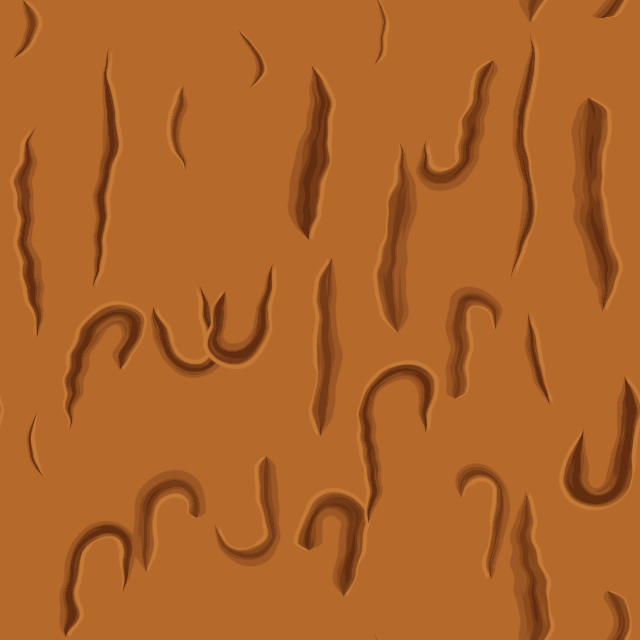
A three.js fragment shader for this texture:

```glsl
// Painted wood bark: flat orange-brown ground with dark, wavering grooves and curled hooks.
varying vec2 vUv;

#define COLUMNS 9.0
#define ROWS 3.0
#define HOOK_SHARE 0.34
#define SHORT_SHARE 0.27
#define WANDER 0.05
#define RAGGED 0.005
#define RIM 0.0065
#define SOFT 0.0016
#define SEED 3.0

const float PI = 3.14159;
const vec3 GROUND = vec3(0.71, 0.41, 0.17);
const vec3 LIGHT = vec3(0.77, 0.48, 0.21);
const vec3 SHADE = vec3(0.61, 0.34, 0.14);
const vec3 BROWN = vec3(0.54, 0.29, 0.11);
const vec3 DARK = vec3(0.46, 0.23, 0.09);
const vec3 CORE = vec3(0.39, 0.175, 0.06);

vec4 hash4(vec2 p) {
  vec4 q = fract(vec4(p.xyx, p.y + SEED) * vec4(0.1031, 0.1030, 0.0973, 0.1099));
  q += dot(q, q.wzxy + 33.33);
  return fract((q.xxyz + q.yzzw) * q.zywx);
}

float gradientDot(vec2 cell, vec2 offset) {
  float angle = 2.0 * PI * hash4(cell).x;
  return dot(vec2(cos(angle), sin(angle)), offset);
}

// Gradient noise, about -0.7 to 0.7
float noise(vec2 p) {
  vec2 i = floor(p), f = fract(p);
  vec2 s = f * f * f * (f * (f * 6.0 - 15.0) + 10.0);
  vec2 e = vec2(1.0, 0.0);
  return mix(mix(gradientDot(i, f), gradientDot(i + e, f - e), s.x),
             mix(gradientDot(i + e.yx, f - e.yx), gradientDot(i + 1.0, f - 1.0), s.x), s.y);
}

float cover(float inside) {
  return smoothstep(-SOFT, SOFT, inside);
}

// Stroke coordinates: x = signed distance to the spine, y = length along it
vec2 strokeSpace(vec2 p, float halfLen, float radius) {
  if (radius <= 0.0) return vec2(p.x, halfLen - p.y);
  p.x += radius;
  vec2 q = p - vec2(radius, -halfLen);
  if (q.y < 0.0) return vec2(radius - length(q), 2.0 * halfLen + radius * (PI + atan(q.y, -q.x) * -1.0 - PI));
  if (q.x < 0.0) return vec2(p.x, halfLen - p.y);
  return vec2(radius - q.x, 2.0 * halfLen + PI * radius + q.y);
}

// Stepped paint tones, from the pale edge to the dark core
vec3 grooveTone(float depth) {
  vec3 tone = mix(SHADE, BROWN, smoothstep(0.25, 0.35, depth));
  tone = mix(tone, DARK, smoothstep(0.50, 0.60, depth));
  return mix(tone, CORE, smoothstep(0.79, 0.89, depth));
}

vec3 paintGroove(vec3 color, vec2 p, vec2 id) {
  vec4 shape = hash4(id + 11.0);
  vec4 size = hash4(id + 47.0);
  vec4 look = hash4(id + 83.0);
  float seed = dot(id, vec2(17.3, 41.7));

  // Kind of stroke: long by default, otherwise hook or short mark
  float halfLen = mix(0.13, 0.21, size.x);
  float halfWidth = mix(0.012, 0.026, size.y);
  float radius = 0.0, arm = 0.0, bow = 0.0;
  if (shape.x < HOOK_SHARE) {
    halfLen = mix(0.04, 0.10, size.x);
    radius = mix(0.030, 0.045, size.z);
    arm = mix(0.01, 0.08, size.w);
    halfWidth = mix(0.012, 0.022, size.y);
  } else if (shape.x > 1.0 - SHORT_SHARE) {
    halfLen = mix(0.035, 0.085, size.x);
    halfWidth = mix(0.005, 0.021, size.y * size.y);
    bow = (size.z - 0.5) * 0.07;
  }

  // Wavering, leaning spine with ragged kinks
  p.x += WANDER * noise(vec2(p.y * 5.0, seed)) + (shape.y - 0.5) * 0.25 * p.y;
  p.x += RAGGED * (0.5 + 1.5 * look.x) * noise(vec2(p.y * 32.0, seed + 5.5));
  p.x += bow * min(p.y * p.y / (halfLen * halfLen), 2.0);
  p *= vec2(shape.z < 0.5 ? -1.0 : 1.0, shape.w < 0.4 ? -1.0 : 1.0);

  vec2 s = strokeSpace(p, halfLen, radius);
  float t = s.y / (2.0 * halfLen + PI * radius + arm);
  float taper = smoothstep(0.0, mix(0.04, 0.5, look.y), t)
              * (1.0 - smoothstep(1.0 - mix(0.03, 0.4, look.z), 1.0, t));
  float swell = 1.0 + 0.5 * noise(vec2(s.y * 16.0, seed + 9.1));
  float width = halfWidth * sqrt(taper) * swell - 0.002;
  float side = look.w < 0.35 ? -1.0 : 1.0;

  // Broken light rim along one side
  float patches = smoothstep(-0.3, 0.0, noise(vec2(s.y * 14.0, seed + 2.7)));
  float rim = cover(width - abs(s.x - side * RIM * (0.4 + 0.6 * patches)));
  color = mix(color, LIGHT, rim);

  // Groove body with long brush streaks
  float u = s.x / max(width, 0.002);
  float streak = noise(vec2(u * 2.6 + seed, s.y * 13.0));
  float depth = (1.0 - abs(u - 0.2 * side) + 0.55 * streak) * mix(0.7, 1.3, size.w);
  return mix(color, grooveTone(depth), cover(width - abs(s.x)));
}

void main() {
  vec3 color = GROUND;
  for (int i = -1; i <= 1; i++) {
    float column = floor(vUv.x * COLUMNS) + float(i);
    float wrapped = mod(column, COLUMNS);
    float stagger = hash4(vec2(wrapped, 5.0)).y + 0.5 * mod(wrapped, 2.0);
    for (int j = -1; j <= 1; j++) {
      float row = floor(vUv.y * ROWS + stagger) + float(j);
      vec2 id = vec2(wrapped, mod(row, ROWS));
      vec2 jitter = (hash4(id + 29.0).xy - 0.5) * vec2(0.35, 0.2);
      vec2 center = (vec2(column, row - stagger) + 0.5 + jitter) / vec2(COLUMNS, ROWS);
      color = paintGroove(color, vUv - center, id);
    }
  }
  gl_FragColor = vec4(color, 1.0);
}
```
